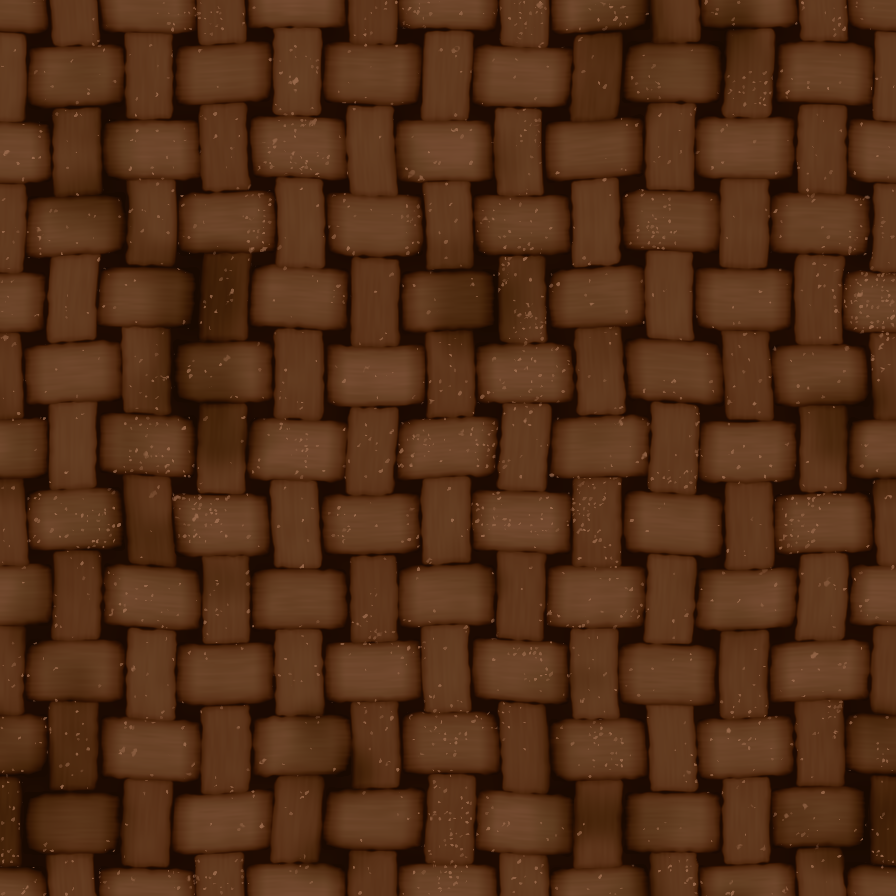
Write a WebGL 2 fragment shader that draws this texture.

```glsl
#version 300 es
precision highp float;
// Plain basket weave of broad brown leather strips, tiling at the canvas edge.
// Each grid cell owns one strip, lying flat or upright by checker parity; rounded
// boxes give the shape, a tone ramp the colour, noise the stains and pale flecks.

#define CELLS 12.0
#define FLAT_HALF vec2(0.645, 0.405)
#define UPRIGHT_HALF vec2(0.322, 0.592)
#define CORNER 0.06
#define WARP 0.035
#define FRAY 0.035
#define STAIN 0.34
#define TONE_SPREAD 0.10
#define FLECK_GRID 168.0
#define FLECK_DENSITY 0.42
#define FLECK_COLOR vec3(0.66, 0.46, 0.34)
#define STAIN_TINT vec3(0.93, 1.0, 0.92)

uniform vec2 u_resolution;
out vec4 fragColor;

const float TAU = 6.2831853;

float hash(vec2 p) {
    vec3 q = fract(p.xyx * vec3(0.1031, 0.1030, 0.0973));
    q += dot(q, q.yzx + 33.33);
    return fract((q.x + q.y) * q.z);
}

// Value noise that repeats after the given number of lattice steps.
float noise(vec2 p, vec2 period) {
    vec2 i = floor(p), f = fract(p);
    f = f * f * (3.0 - 2.0 * f);
    vec2 a = mod(i, period), b = mod(i + 1.0, period);
    return mix(mix(hash(a), hash(vec2(b.x, a.y)), f.x),
               mix(hash(vec2(a.x, b.y)), hash(b), f.x), f.y);
}

float tiledNoise(vec2 uv, float n) { return noise(uv * n + 0.37, vec2(n)); }

float roundedBox(vec2 d, vec2 halfSize) {
    vec2 q = abs(d) - halfSize + CORNER;
    return length(max(q, 0.0)) + min(max(q.x, q.y), 0.0) - CORNER;
}

// Tone 0 is the deep gap, tone 1 the worn crown of a strip.
vec3 toneRamp(float tone) {
    vec3 stops[6] = vec3[6](
        vec3(0.10, 0.035, 0.006), vec3(0.21, 0.08, 0.01), vec3(0.29, 0.14, 0.04),
        vec3(0.35, 0.19, 0.09), vec3(0.40, 0.25, 0.14), vec3(0.48, 0.31, 0.21));
    float t = clamp(tone, 0.0, 1.0) * 5.0;
    vec3 color = stops[0];
    for (int k = 1; k < 6; k++)
        color = mix(color, stops[k], clamp(t - float(k - 1), 0.0, 1.0));
    return color;
}

// Crown, tucked ends and grain of one strip.
float stripTone(vec2 d, vec2 halfSize, bool isFlat, float seed) {
    vec2 q = abs(d) / halfSize;
    vec2 grainUv = isFlat ? d * vec2(3.0, 34.0) : d * vec2(30.0, 3.0);
    float grain = noise(grainUv + 60.0 + seed * 40.0, vec2(512.0)) - 0.5;
    float tone = isFlat
        ? 0.86 - 0.33 * pow(q.y, 3.0) - 0.36 * smoothstep(0.55, 1.0, q.x)
        : 0.71 - 0.16 * pow(q.x, 5.0) - 0.10 * pow(q.y, 4.0);
    return tone + 0.06 * grain + TONE_SPREAD * (seed - 0.5);
}

// Two layers of small irregular flecks, denser where amount is high.
float flecks(vec2 uv, float amount) {
    float sum = 0.0;
    for (int layer = 0; layer < 2; layer++) {
        float n = FLECK_GRID / float(layer + 1);
        vec2 p = uv * n + 0.5 * (tiledNoise(uv, 280.0) - 0.5);
        vec2 id = mod(floor(p), n) + float(layer) * 211.0;
        vec2 center = 0.3 + 0.4 * vec2(hash(id + 17.0), hash(id + 53.0));
        float radius = mix(0.12, 0.34, hash(id + 89.0)) / (1.0 + 0.4 * float(layer));
        float shown = step(hash(id), amount / float(layer * 2 + 1));
        float soft = max(0.1, n / u_resolution.y * 0.5);
        float dot_ = smoothstep(radius + soft, radius - soft, length(fract(p) - center));
        sum = max(sum, shown * dot_ * mix(0.35, 0.95, hash(id + 131.0)));
    }
    return sum;
}

void main() {
    vec2 uv = gl_FragCoord.xy / u_resolution;
    vec2 p = uv * CELLS;
    p += WARP * vec2(sin(TAU * (uv.y * 2.0 + uv.x)) + 0.5 * sin(TAU * uv.y * 5.0),
                     sin(TAU * (uv.x * 2.0 - uv.y)) + 0.5 * sin(TAU * uv.x * 5.0 + 1.0));
    float fray = FRAY * (tiledNoise(uv, 110.0) - 0.5);
    float soft = max(0.018, CELLS / u_resolution.y);

    // Lay the nearby strips over the gap.
    float tone = 0.04 * tiledNoise(uv, 40.0);
    float cover = 0.0, fleckiness = 0.0;
    vec2 base = floor(p + 0.5);
    for (int y = -1; y <= 1; y++)
    for (int x = -1; x <= 1; x++) {
        vec2 id = base + vec2(x, y);
        vec2 key = mod(id, CELLS);
        bool isFlat = mod(id.x + id.y, 2.0) < 0.5;
        float seed = hash(key + 7.0);
        vec2 halfSize = isFlat ? FLAT_HALF : UPRIGHT_HALF;
        vec2 d = p - id - 0.03 * (vec2(hash(key + 31.0), hash(key + 71.0)) - 0.5);
        float dist = roundedBox(d, halfSize) + fray;
        float mask = smoothstep(soft, -soft, dist);
        float rim = smoothstep(-0.09, 0.01, dist) * (isFlat ? 0.24 : 0.16);
        tone = mix(tone, stripTone(d, halfSize, isFlat, seed) - rim, mask);
        fleckiness = mix(fleckiness, pow(hash(key + 101.0), 3.0), mask);
        cover = max(cover, mask);
    }

    // Broad stains, then flecks gathered in clusters.
    float cloud = 0.65 * tiledNoise(uv, 7.0) + 0.35 * tiledNoise(uv, 19.0);
    float stain = smoothstep(0.52, 0.88, cloud);
    tone += cover * (0.05 * (tiledNoise(uv, 48.0) - 0.5) - STAIN * stain);
    vec3 color = toneRamp(tone) * mix(vec3(1.0), STAIN_TINT, stain);
    float cluster = smoothstep(0.35, 0.85, tiledNoise(uv, 23.0));
    float amount = 0.025 + FLECK_DENSITY * cluster * (0.12 + fleckiness);
    color = mix(color, FLECK_COLOR, 0.8 * cover * flecks(uv, amount));
    fragColor = vec4(color, 1.0);
}
```
